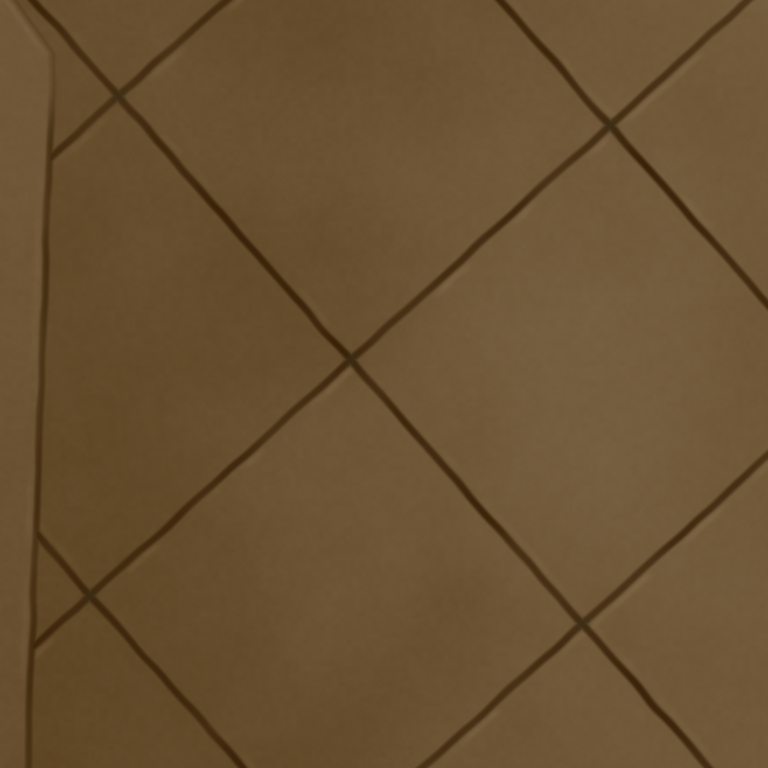
Reproduce this texture procedurally as a Shadertoy shader.

```glsl
float hash(vec2 p) {
    p = fract(p * vec2(0.3183, 0.3679) + 0.1);
    p += dot(p, p.yx + 19.19);
    return fract(p.x * p.y * 95.43);
}

float noise(vec2 p) {
    vec2 i = floor(p), f = fract(p);
    f = f * f * (3.0 - 2.0 * f);
    return mix(mix(hash(i), hash(i + vec2(1, 0)), f.x),
               mix(hash(i + vec2(0, 1)), hash(i + vec2(1, 1)), f.x), f.y);
}

float fbm(vec2 p) {
    float sum = 0.0, amp = 0.5;
    for (int i = 0; i < 4; i++) {
        sum += amp * noise(p);
        p = mat2(1.6, 1.2, -1.2, 1.6) * p + 7.3;
        amp *= 0.5;
    }
    return sum;
}

// Soft dark groove at distance d from its centre
float groove(float d, float halfWidth) {
    float soft = max(0.0032, 0.7 / iResolution.y);
    return 1.0 - smoothstep(halfWidth - soft, halfWidth + soft, abs(d));
}

// Pale worn rim just beside a groove
float rim(float d) {
    return exp(-pow((d - 0.011) / 0.004, 2.0));
}

void mainImage(out vec4 fragColor, in vec2 fragCoord) {
    vec2 uv = fragCoord / iResolution.xy;
    vec2 wobble = 0.003 * (vec2(noise(uv * 26.0), noise(uv * 26.0 + 40.0)) - 0.5);

    // Skewed tile lattice: one step down-right, one step up-right
    mat2 lattice = mat2(0.302, -0.343, 0.338, 0.306);
    vec2 cell = inverse(lattice) * (uv + wobble - vec2(0.456, 0.531));
    vec2 tile = floor(cell);
    vec2 d = (fract(cell + 0.5) - 0.5) * 0.456;

    // Border strip along the left side, bending outward at the top
    float edge = uv.x + wobble.x - 0.036 - 0.035 * uv.y + 0.75 * max(0.0, uv.y - 0.93);
    float inside = smoothstep(-0.002, 0.002, edge);

    // Broad light falloff, tile tint and cloudy stains
    float clouds = fbm(uv * 5.0 + 3.0) - 0.47;
    float glow = exp(-14.0 * dot(uv - vec2(0.74, 0.45), uv - vec2(0.74, 0.45)));
    float tone = 0.10 + 0.50 * uv.x + 0.13 * uv.y + 0.30 * glow;
    tone += 0.08 * (hash(tile + 11.0) - 0.5) + 0.45 * clouds;
    tone = mix(0.36 + 0.22 * uv.y + 0.35 * clouds, tone, inside);
    tone += 0.08 * (noise(uv * 110.0) - 0.5) + 0.06 * (noise(uv * 230.0) - 0.5);
    vec3 color = mix(vec3(0.36, 0.26, 0.13), vec3(0.48, 0.39, 0.27), tone);

    // Patchy pale rims
    float wear = smoothstep(0.4, 0.8, noise(uv * 22.0 + 9.0));
    float rims = max(rim(d.x), 0.5 * rim(d.y)) * inside;
    color += 0.035 * wear * max(rims, 0.6 * rim(-edge));

    // Grooves between tiles and along the border
    float depth = 0.85 + 0.3 * (noise(uv * 18.0) - 0.5);
    float lines = max(groove(d.x, 0.0046) * 0.9, groove(d.y, 0.0046)) * inside;
    float seam = groove(edge, 0.0042) * mix(0.75, 0.25, smoothstep(0.8, 0.9, uv.y));
    color = mix(color, vec3(0.22, 0.13, 0.03), depth * max(lines, seam));

    // Dark grey-green grime where grooves cross
    color = mix(color, vec3(0.22, 0.19, 0.10), 0.5 * inside * exp(-dot(d, d) * 15000.0));

    fragColor = vec4(color, 1.0);
}
```
